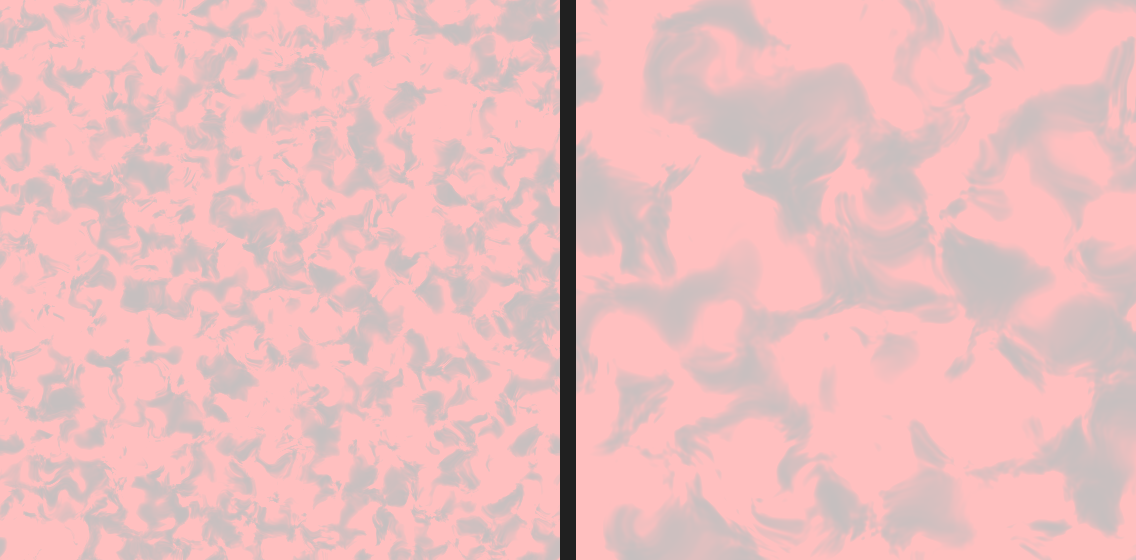
Left, the full canvas; right, a detail of the centre.
Give the GLSL for this texture, as a Shadertoy shader.

```glsl
// Seamless mottled surface: soft grey cloudy blotches scattered over flat pink.

const vec3 PINK = vec3(1.0, 0.75, 0.75);
const vec3 GREY = vec3(0.75, 0.75, 0.75);

const float PATCH_START = -0.08;  // field level where grey begins
const float PATCH_RISE  = 1.25;   // how quickly grey builds up
const float PATCH_MAX   = 0.92;   // strongest grey cover
const float NOISE_GAIN  = 5.3;    // brings the noise to unit deviation

// Whole cell counts across the canvas, so that everything wraps
const float DRIFT_CELLS  = 7.0;
const float CLUMP_CELLS  = 13.0;
const float BLOB_CELLS   = 27.0;
const float WARP_CELLS   = 19.0;
const float ROUGH_CELLS  = 17.0;
const float DETAIL_CELLS = 53.0;

const float DRIFT_WEIGHT  = 0.28;
const float CLUMP_WEIGHT  = 0.48;
const float BLOB_WEIGHT   = 0.74;
const float DETAIL_WEIGHT = 0.40;
const float DETAIL_DECAY  = 0.58;
const int   DETAIL_OCTAVES = 3;
const float WARP_AMOUNT   = 0.0065;

// Integer hash giving a gradient in the square -1..1
vec2 hashGradient(vec2 cell, uint seed) {
    uvec2 v = uvec2(cell) + uvec2(seed * 747u, seed * 391u);
    v = v * 1664525u + 1013904223u;
    v.x += v.y * 1664525u;
    v.y += v.x * 1664525u;
    v ^= v >> 16u;
    v.x += v.y * 1664525u;
    v.y += v.x * 1664525u;
    v ^= v >> 16u;
    return vec2(v & 65535u) / 32767.5 - 1.0;
}

float cornerValue(vec2 cell, vec2 local, vec2 corner, float cells, uint seed) {
    return dot(hashGradient(mod(cell + corner, cells), seed), local - corner);
}

// Gradient noise that repeats after the given number of cells
float wrapNoise(vec2 uv, float cells, uint seed) {
    vec2 p = uv * cells;
    vec2 cell = floor(p);
    vec2 f = p - cell;
    vec2 w = f * f * f * (f * (f * 6.0 - 15.0) + 10.0);
    float bottom = mix(cornerValue(cell, f, vec2(0, 0), cells, seed),
                       cornerValue(cell, f, vec2(1, 0), cells, seed), w.x);
    float top = mix(cornerValue(cell, f, vec2(0, 1), cells, seed),
                    cornerValue(cell, f, vec2(1, 1), cells, seed), w.x);
    return NOISE_GAIN * mix(bottom, top, w.y);
}

// Bends the blobs into hooks and lobes
vec2 warp(vec2 uv) {
    vec2 bend = vec2(wrapNoise(uv, WARP_CELLS, 1u), wrapNoise(uv, WARP_CELLS, 2u));
    vec2 curl = vec2(wrapNoise(uv, 2.0 * WARP_CELLS, 3u), wrapNoise(uv, 2.0 * WARP_CELLS, 4u));
    return uv + WARP_AMOUNT * (bend + 0.4 * curl);
}

// Blobs gathered in loose clumps, with edges from smooth to feathery
float blotchField(vec2 uv) {
    vec2 p = warp(uv);
    float field = DRIFT_WEIGHT * wrapNoise(p, DRIFT_CELLS, 5u)
                + CLUMP_WEIGHT * wrapNoise(p, CLUMP_CELLS, 6u)
                + BLOB_WEIGHT * wrapNoise(p, BLOB_CELLS, 7u);

    float roughness = clamp(0.8 + 0.5 * wrapNoise(uv, ROUGH_CELLS, 8u), 0.2, 1.6);
    float weight = DETAIL_WEIGHT * roughness;
    float cells = DETAIL_CELLS;
    for (int i = 0; i < DETAIL_OCTAVES; i++) {
        field += weight * wrapNoise(p, cells, 9u + uint(i));
        weight *= DETAIL_DECAY;
        cells = 2.0 * cells + 1.0;
    }
    return field;
}

void mainImage(out vec4 fragColor, in vec2 fragCoord) {
    vec2 uv = fragCoord / iResolution.xy;

    // Flat pink below the threshold, saturating grey above it
    float height = max(blotchField(uv) - PATCH_START, 0.0);
    float cover = PATCH_MAX * (1.0 - exp(-PATCH_RISE * height));

    fragColor = vec4(mix(PINK, GREY, cover), 1.0);
}
```
